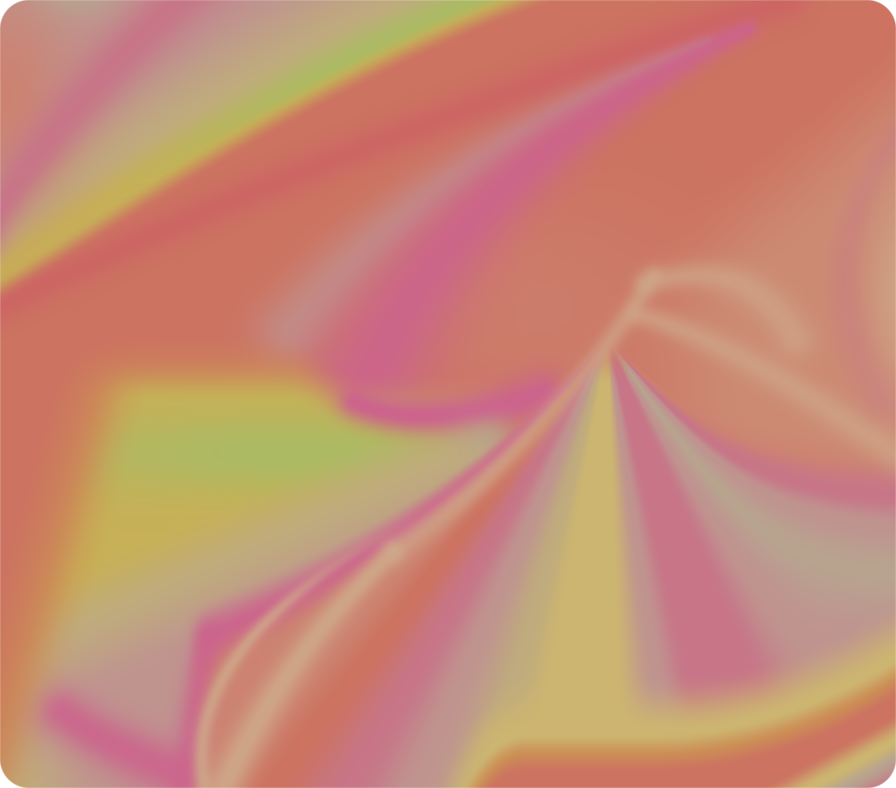
Write a Shadertoy shader that draws this background.

```glsl
// Soft iridescent cloth: a coral ground crossed by blurred silky folds.
// Distances to quadratic curves give the ribbons and the upper sheet;
// a colour ramp over the angle around a pinch point gives the pleated fan.

#define ASPECT 1.138
#define PINCH vec2(.772, .43)
#define CORNER_RADIUS .037

const vec3 CORAL = vec3(.80, .45, .38), CLAY = vec3(.80, .51, .44);
const vec3 ROSE = vec3(.80, .39, .39), PINK = vec3(.78, .46, .53);
const vec3 MAGENTA = vec3(.80, .39, .55), MAUVE = vec3(.75, .58, .56);
const vec3 GREY = vec3(.72, .64, .56), CREAM = vec3(.81, .66, .54);
const vec3 TAN = vec3(.75, .67, .49), STRAW = vec3(.80, .71, .44);
const vec3 YELLOW = vec3(.78, .69, .34), GREEN = vec3(.67, .73, .39);
const vec3 ORANGE = vec3(.80, .56, .33);

const int PLEATS = 15;
const vec3 PLEAT_COLOR[PLEATS] = vec3[](CLAY, CORAL, PINK, MAUVE, TAN,
    STRAW, STRAW, MAUVE, PINK, PINK, MAUVE, GREY, MAUVE, PINK, CLAY);
const float PLEAT_ANGLE[PLEATS] = float[](-42., -37., -30., -23., -15.,
    -9., 1., 8., 14., 23., 31., 40., 49., 55., 64.);

vec2 p;   // position in canvas heights, y downward
vec3 col; // colour painted so far

void tint(vec3 color, float amount) { col = mix(col, color, amount); }

// Signed distance to a gentle quadratic curve, and the parameter along it
vec2 curve(vec2 a, vec2 b, vec2 c) {
    vec2 chord = c - a, offset, tangent;
    float t = clamp(dot(p - a, chord) / dot(chord, chord), 0., 1.);
    for (int i = 0; i < 6; i++) {
        offset = p - mix(mix(a, b, t), mix(b, c, t), t);
        tangent = 2. * mix(b - a, c - b, t);
        t = clamp(t + dot(offset, tangent) / dot(tangent, tangent), 0., 1.);
    }
    offset = p - mix(mix(a, b, t), mix(b, c, t), t);
    float side = tangent.y * offset.x - tangent.x * offset.y;
    return vec2(length(offset) * (side < 0. ? -1. : 1.), t);
}

// Soft stroke: ab holds start and control, cw holds end and both widths
void ribbon(vec3 color, float amount, vec4 ab, vec4 cw) {
    vec2 k = curve(ab.xy, ab.zw, cw.xy);
    float x = k.x / mix(cw.z, cw.w, k.y);
    tint(color, amount * exp(-x * x));
}

float glow(vec2 center, vec2 size) {
    vec2 q = (p - center) / size;
    return exp(-dot(q, q));
}

void upperSheet() {
    vec3 ground = col;
    float d = curve(vec2(-.03, .389), vec2(.4, .089), vec2(.712, -.018)).x;
    col = mix(YELLOW, GREEN, smoothstep(0., .022, d) * smoothstep(.1, .45, p.x));
    tint(TAN, smoothstep(.018, .065, d));
    tint(MAUVE, smoothstep(.05, .15, d));
    tint(CLAY, glow(vec2(0., .12), vec2(.09, .13)));
    ribbon(PINK, 1., vec4(-.02, .3, .06, .15), vec4(.26, -.03, .025, .04));
    tint(GREY, glow(vec2(.1, -.01), vec2(.05, .03)));
    col = mix(ground, col, smoothstep(-.018, .012, d));
}

// Yellow and green bands at the left
void meadow() {
    vec3 ground = col;
    float slant = p.y + .45 * (p.x - .09), left = p.x - .163 + .28 * (p.y - .4);
    col = mix(ORANGE, YELLOW, smoothstep(.45, .51, p.y));
    tint(GREEN, glow(vec2(.36, .575), vec2(.3, .05)));
    tint(TAN, smoothstep(.72, .81, slant));
    tint(MAUVE, smoothstep(.79, .9, slant));
    tint(TAN, glow(vec2(.02, 1.), vec2(.07, .08)));
    tint(ORANGE, 1. - smoothstep(-.03, .06, left));
    float top = p.y - .05 * smoothstep(.36, .46, p.x);
    float mask = smoothstep(-.08, .03, left) * smoothstep(.42, .51, top);
    col = mix(ground, col, mask * (1. - smoothstep(.61, .66, p.x)));
}

// Pleats radiating downward from the pinch point
void fan() {
    vec2 q = p - PINCH;
    float r = length(q), angle = degrees(atan(q.x, q.y)), rim = -40. - 22. * r;
    angle -= 75. * (r - .33) * smoothstep(25., 50., angle);
    vec3 pleat = PLEAT_COLOR[0];
    for (int i = 1; i < PLEATS; i++)
        pleat = mix(pleat, PLEAT_COLOR[i], smoothstep(PLEAT_ANGLE[i - 1], PLEAT_ANGLE[i], angle));
    pleat = mix(MAGENTA, pleat, smoothstep(rim, rim + 5., angle));
    float mask = smoothstep(rim - 4., rim + 1., angle) * (1. - smoothstep(58., 70., angle));
    tint(pleat, mask * smoothstep(0., .06, r) * smoothstep(.235, .265, p.x));
}

// Coral hem along the lower right, with a yellow border
void hem() {
    float right = max(p.x - .83, 0.), left = max(.668 - p.x, 0.);
    float d = p.y - .942 + right * right - 10.8 * left * left;
    float reach = smoothstep(.5, .64, p.x), tip = p.y - 1. + .55 * (p.x - 1.01);
    tint(STRAW, reach * smoothstep(-.085, -.01, d));
    tint(ORANGE, reach * smoothstep(-.012, .018, d));
    tint(CORAL, reach * smoothstep(.01, .04, d));
    tint(STRAW, smoothstep(-.025, .01, tip));
    tint(GREY, smoothstep(.01, .035, tip));
    tint(PINK, smoothstep(.03, .065, tip));
}

void mainImage(out vec4 fragColor, in vec2 fragCoord) {
    vec2 uv = fragCoord / iResolution.xy, extent = .5 * vec2(ASPECT, 1);
    p = vec2(uv.x * ASPECT, 1. - uv.y);
    // Ground and upper folds
    col = mix(CORAL, CLAY, .6 * glow(vec2(.68, .39), vec2(.22, .15)));
    tint(CLAY + vec3(0, .03, .01), smoothstep(-.06, .12, p.y - .35 + .85 * (p.x - .83)) * smoothstep(.75, .95, p.x));
    upperSheet();
    ribbon(ROSE, .85, vec4(-.02, .4, .36, .205), vec4(1., 0., .02, .025));
    ribbon(MAUVE, .75, vec4(.9, .055, .56, .19), vec4(.37, .42, .008, .045));
    ribbon(MAGENTA, .9, vec4(.95, .037, .58, .208), vec4(.47, .48, .012, .075));
    // Left bands and the tongue over them
    meadow();
    ribbon(MAGENTA, 1., vec4(.45, .51, .53, .55), vec4(.69, .5, .018, .028));
    tint(GREY, .6 * glow(vec2(.62, .555), vec2(.04, .025)));
    ribbon(MAGENTA, .9, vec4(.08, .905, .14, .95), vec4(.25, .99, .03, .035));
    // Fan and its ridges
    fan();
    ribbon(MAGENTA, .8, vec4(.265, .81, .245, .88), vec4(.235, 1.02, .018, .02));
    ribbon(CREAM, .8 * smoothstep(.64, .8, p.y), vec4(.62, .61, .2, .8), vec4(.265, 1.02, .006, .012));
    ribbon(CREAM, .65, vec4(.83, .35, .7, .56), vec4(.5, .7, .012, .016));
    ribbon(CREAM, .9, vec4(.5, .7, .36, .83), vec4(.275, 1.02, .014, .024));
    // Right-hand folds
    ribbon(CREAM, .65, vec4(.82, .36, .95, .32), vec4(1.01, .43, .015, .025));
    ribbon(CREAM, .65, vec4(.81, .4, .93, .43), vec4(1.15, .585, .014, .022));
    tint(CREAM, .8 * glow(vec2(1.15, .37), vec2(.045, .12)));
    ribbon(PINK, .35, vec4(1.14, .17, 1.02, .34), vec4(1.12, .51, .015, .025));
    hem();
    // Rounded frame
    vec2 box = abs(p - extent) - extent + CORNER_RADIUS;
    float frame = length(max(box, 0.)) - CORNER_RADIUS, pixel = 1. / iResolution.y;
    tint(vec3(1), smoothstep(-pixel, pixel, frame));
    fragColor = vec4(col, 1);
}
```
